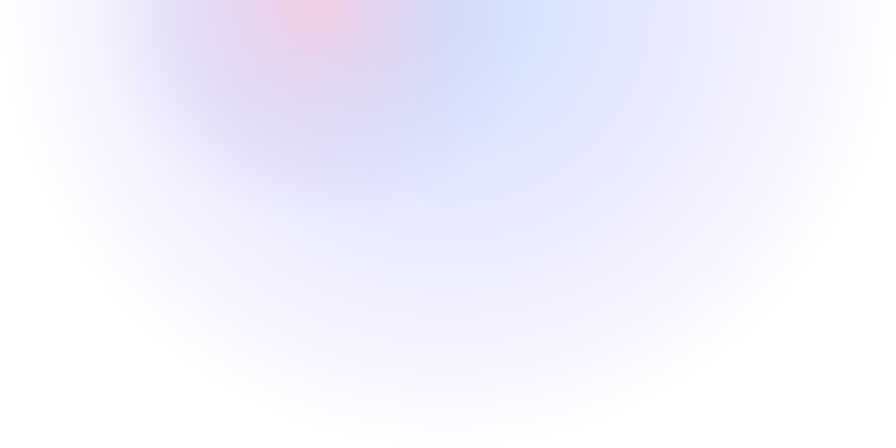
A Shadertoy shader for this background:

```glsl
// A pale page lit from its top edge by two soft round glows.
// A wide blue-to-violet halo is ramped by distance from the top centre,
// then a smaller pink glow with a lavender rim is blended over its left side.

// Colour of the wide halo at distance r, in canvas heights.
vec3 haloColor(float r) {
    vec3 color = mix(vec3(0.81, 0.89, 1.0), vec3(0.91, 0.915, 1.0), clamp(r / 0.5, 0.0, 1.0));
    color = mix(color, vec3(0.962, 0.957, 1.0), clamp((r - 0.5) / 0.3, 0.0, 1.0));
    return mix(color, vec3(1.0), clamp((r - 0.8) / 0.2, 0.0, 1.0));
}

// Pink core turning lavender outward; alpha falls to zero at the rim.
vec4 pinkGlow(float d) {
    vec3 color = mix(vec3(0.95, 0.815, 0.9), vec3(0.85, 0.80, 0.91), clamp(d / 0.35, 0.0, 1.0));
    return vec4(color, clamp(1.0 - d / 0.5, 0.0, 1.0));
}

void mainImage(out vec4 fragColor, in vec2 fragCoord) {
    // Height spans 0..1, so both glows stay circular.
    vec2 p = fragCoord / iResolution.y;
    float aspect = iResolution.x / iResolution.y;

    vec3 color = haloColor(distance(p, vec2(0.5 * aspect, 1.0)));
    vec4 glow = pinkGlow(distance(p, vec2(0.352 * aspect, 1.0)));
    color = mix(color, glow.rgb, glow.a);

    fragColor = vec4(color, 1.0);
}
```
